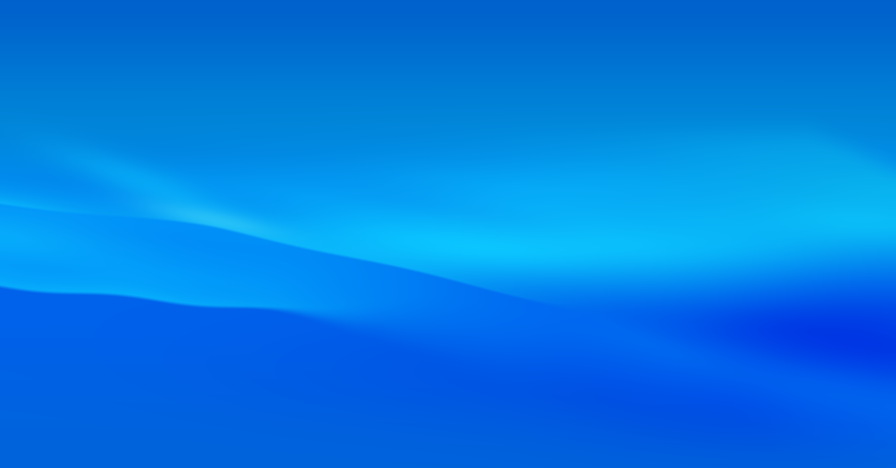
Write a Shadertoy shader that draws this background.

```glsl
// Calm blue abstract: a glowing cyan horizon over two soft, sloping ridges.
// Sky, upper slope and deep base are gradients, layered through height curves
// and lit by elliptical glows; faint gradient noise makes the light wispy.

const vec3 SKY_TOP    = vec3(0.00, 0.38, 0.80);
const vec3 SKY_MID    = vec3(0.00, 0.515, 0.845);
const vec3 SKY_LOW    = vec3(0.00, 0.54, 0.945);
const vec3 CYAN       = vec3(0.05, 0.79, 1.00);
const vec3 TEAL       = vec3(0.03, 0.70, 0.92);
const vec3 PALE       = vec3(0.26, 0.80, 0.96);
const vec3 SLOPE_NEAR = vec3(0.00, 0.56, 0.97);
const vec3 SLOPE_FAR  = vec3(0.00, 0.41, 0.94);
const vec3 DEEP_HIGH  = vec3(0.00, 0.38, 0.92);
const vec3 DEEP_LOW   = vec3(0.00, 0.39, 0.86);
const vec3 INDIGO     = vec3(0.00, 0.18, 0.89);

vec2 hashGradient(vec2 cell) {
    vec2 h = vec2(dot(cell, vec2(127.1, 311.7)), dot(cell, vec2(269.5, 183.3)));
    return 2.0 * fract(sin(h) * 43758.5) - 1.0;
}

float gradientNoise(vec2 p) {
    vec2 i = floor(p), f = fract(p);
    vec2 u = f * f * f * (f * (f * 6.0 - 15.0) + 10.0);
    vec2 e = vec2(0.0, 1.0);
    float low  = mix(dot(hashGradient(i), f),
                     dot(hashGradient(i + e.yx), f - e.yx), u.x);
    float high = mix(dot(hashGradient(i + e.xy), f - e.xy),
                     dot(hashGradient(i + e.yy), f - e.yy), u.x);
    return mix(low, high, u.y);
}

// Gaussian ellipse whose long axis leans by the given slope.
float glow(vec2 p, vec2 center, vec2 radius, float slope) {
    vec2 d = p - center;
    d.y -= slope * d.x;
    d /= radius;
    return exp(-dot(d, d));
}

// Light that fades upward from an edge.
float rimLight(float height, float falloff) {
    return exp(-max(height, 0.0) / falloff);
}

float upperRidge(float x) {
    float bend = x - 0.24;
    float drop = 0.5 * (bend + sqrt(bend * bend + 0.0009));
    return 0.565 - 0.20 * x - 0.24 * drop - 0.003 * sin(x * 24.0);
}

float lowerRidge(float x) {
    return 0.388 - 0.17 * x - 0.25 * max(x - 0.42, 0.0) - 0.004 * sin(x * 36.0);
}

vec3 deepColor(vec2 p) {
    vec3 color = mix(DEEP_LOW, DEEP_HIGH, smoothstep(0.0, 0.36, p.y));
    color = mix(color, INDIGO, 0.95 * glow(p, vec2(0.91, 0.23), vec2(0.23, 0.15), 0.06));
    return mix(color, INDIGO, 0.20 * glow(p, vec2(0.55, 0.20), vec2(0.30, 0.12), 0.0));
}

vec3 skyColor(vec2 p, vec3 deep, float wisp) {
    vec3 color = mix(SKY_LOW, SKY_MID, smoothstep(0.56, 0.76, p.y));
    color = mix(color, SKY_TOP, smoothstep(0.72, 1.02, p.y));

    // Broad horizon glow with a brighter core
    color = mix(color, CYAN, 0.55 * glow(p, vec2(0.62, 0.52), vec2(0.40, 0.14), 0.05));
    color = mix(color, CYAN, 0.75 * glow(p, vec2(0.58, 0.465), vec2(0.32, 0.065), 0.0));

    // Teal cloud on the right, cut by a descending upper edge
    float cloudEdge = 0.74 - 0.9 * max(p.x - 0.90, 0.0);
    float cloud = glow(p, vec2(1.0, 0.59), vec2(0.26, 0.13), -0.08)
                * (1.0 - smoothstep(cloudEdge - 0.05, cloudEdge + 0.03, p.y));
    color = mix(color, TEAL, 0.85 * cloud);
    color = mix(color, CYAN, 0.5 * glow(p, vec2(0.97, 0.53), vec2(0.16, 0.06), 0.0));

    // Streaks leaning onto the upper ridge
    color = mix(color, CYAN, 0.45 * glow(p, vec2(0.18, 0.59), vec2(0.11, 0.040), -0.75));
    color = mix(color, PALE, 0.60 * glow(p, vec2(0.24, 0.528), vec2(0.07, 0.022), -0.40));
    color += vec3(0.0, 0.05, 0.02) * wisp * smoothstep(0.75, 0.55, p.y);

    // Sink into the deep colour, earlier toward the right
    float sink = 0.05 * smoothstep(0.72, 1.0, p.x) + 0.02 * wisp;
    return mix(deep, color, smoothstep(0.26 + sink, 0.47 + sink, p.y));
}

vec3 slopeColor(vec2 p, float aboveLower, float wisp) {
    vec3 color = mix(SLOPE_NEAR, SLOPE_FAR, smoothstep(0.28, 0.65, p.x));
    color = mix(color, CYAN, 0.45 * glow(p, vec2(0.0, 0.50), vec2(0.14, 0.06), -0.2));
    float reach = 1.0 - smoothstep(0.15, 0.52, p.x);
    color = mix(color, CYAN, 0.55 * reach * rimLight(aboveLower, 0.035));
    return color + vec3(0.0, 0.04, 0.015) * wisp * reach;
}

void mainImage(out vec4 fragColor, in vec2 fragCoord) {
    vec2 p = fragCoord / iResolution.xy;
    float pixel = 1.0 / iResolution.y;
    float wisp = gradientNoise(vec2(p.x * 4.0, (p.y + 0.25 * p.x) * 14.0));

    float aboveUpper = p.y - upperRidge(p.x);
    float aboveLower = p.y - lowerRidge(p.x);

    // Ridge edges dissolve toward the right
    float upperSoft = pixel + mix(0.002, 0.08, smoothstep(0.58, 0.85, p.x));
    float lowerSoft = pixel + mix(0.003, 0.10, smoothstep(0.28, 0.58, p.x));

    vec3 deep = deepColor(p);
    vec3 sky = skyColor(p, deep, wisp);
    float rim = rimLight(aboveUpper, 0.022);
    sky = mix(sky, CYAN, 0.65 * rim * (1.0 - smoothstep(0.0, 0.16, p.x)));
    sky = mix(sky, CYAN, 0.30 * rim * glow(p, vec2(0.34, 0.47), vec2(0.22, 0.12), -0.35));

    vec3 slope = slopeColor(p, aboveLower, wisp);
    vec3 color = mix(deep, slope, smoothstep(-lowerSoft, lowerSoft, aboveLower));
    color = mix(color, sky, smoothstep(-upperSoft, upperSoft, aboveUpper));
    fragColor = vec4(clamp(color, 0.0, 1.0), 1.0);
}
```
